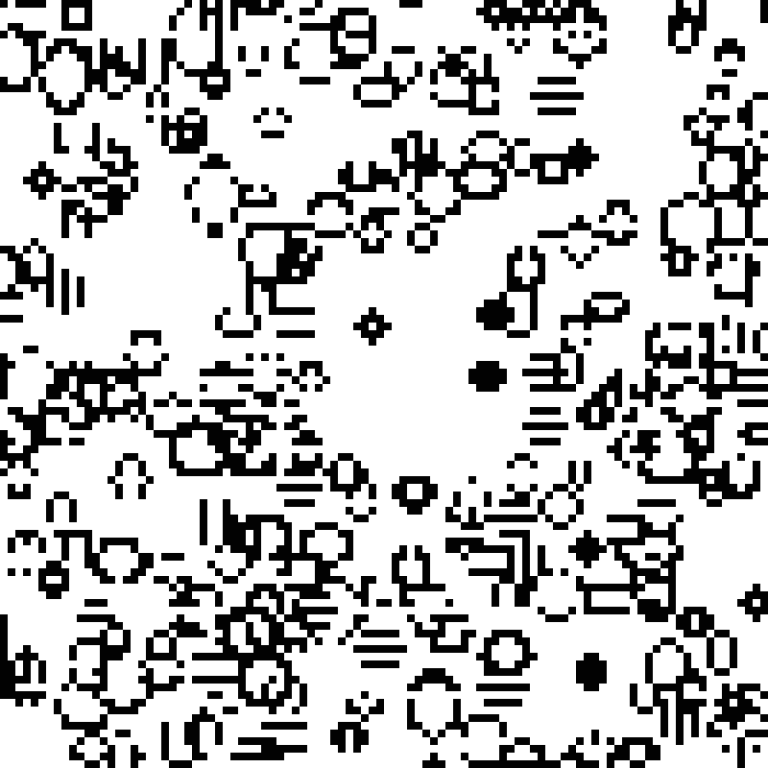
Reproduce this texture procedurally as a Shadertoy shader.

```glsl
const float GRID = 100.0;         // square cells along the canvas height
const float TILE = 6.0;           // cells per motif tile
const float BAND_SPACING = 30.0;  // cells between the centres of empty areas
const float BAND_GAP = 0.33;      // width of the crowded bands
const float CROWD_CHANCE = 0.92;
const float LONER_CHANCE = 0.22;
const float SOLID_CHANCE = 0.3;
const float COMB_CHANCE = 0.16;
const float BREAK_CHANCE = 0.2;
const float RING_HALF_WIDTH = 0.6;
const vec3 PAPER = vec3(1.0);
const vec3 INK = vec3(0.008);

vec3 hash3(vec2 p) {
    vec3 q = fract(p.xyx * vec3(0.1031, 0.1030, 0.0973));
    q += dot(q, q.yxz + 33.33);
    return fract((q.xxy + q.yzz) * q.zyx);
}

// Cellular noise: second minus first distance, zero along the borders
float borderGap(vec2 p) {
    vec2 base = floor(p);
    float nearest = 9.0, second = 9.0;
    for (int y = -1; y <= 1; y++)
    for (int x = -1; x <= 1; x++) {
        vec2 site = base + vec2(x, y);
        float d = distance(p, site + hash3(site + 23.0).xy);
        second = min(second, max(nearest, d));
        nearest = min(nearest, d);
    }
    return second - nearest;
}

// Small closed ring or solid dot
bool loner(vec2 rel, vec3 kind) {
    float d = length(rel);
    float hole = kind.y < SOLID_CHANCE ? -1.0 : 0.8;
    return kind.x < LONER_CHANCE && d > hole && d < 2.1;
}

// Short parallel bars, upright or level
bool comb(vec2 rel, float turn) {
    vec2 a = abs(turn < 0.5 ? rel : rel.yx);
    return a.x < 2.7 && a.y < 3.2 - 0.4 * a.x && mod(floor(a.x + 0.5), 2.0) < 0.5;
}

// Stretched ring with gaps mirrored left to right
bool brokenRing(vec2 rel, vec2 tile, vec3 kind) {
    float stretch = mix(0.82, 1.22, kind.y);
    float radius = mix(1.6, 3.9, kind.z * kind.z);
    float d = length(rel * vec2(stretch, 1.0 / stretch));
    vec2 mirrored = vec2(abs(rel.x), rel.y);
    bool kept = hash3(2.0 * mirrored + 17.0 * tile).x > BREAK_CHANCE;
    return kept && abs(d - radius) < RING_HALF_WIDTH;
}

bool motif(vec2 cell, vec2 tile) {
    vec3 place = hash3(tile + 11.0);
    vec3 kind = hash3(tile + 157.0);
    vec2 centre = floor((tile + place.xy) * TILE * 2.0 + 0.5) * 0.5;
    vec2 rel = cell - centre;
    if (borderGap((tile + 0.5) * TILE / BAND_SPACING) > BAND_GAP)
        return loner(rel, kind);
    if (place.z > CROWD_CHANCE) return false;
    if (kind.x < COMB_CHANCE) return comb(rel, kind.y);
    return brokenRing(rel, tile, kind);
}

// Ink state of one grid cell, gathered from the surrounding tiles
float inked(vec2 cell) {
    vec2 home = floor(cell / TILE);
    for (int y = -1; y <= 1; y++)
    for (int x = -1; x <= 1; x++)
        if (motif(cell, home + vec2(x, y))) return 1.0;
    return 0.0;
}

void mainImage(out vec4 fragColor, in vec2 fragCoord) {
    float pixel = GRID / iResolution.y;
    vec2 p = fragCoord * pixel;

    // Box-filter the four cells around the nearest grid corner
    vec2 corner = floor(p + 0.5);
    vec2 blend = clamp((p - corner) / pixel + 0.5, 0.0, 1.0);
    float low = mix(inked(corner - 1.0), inked(corner - vec2(0.0, 1.0)), blend.x);
    float high = mix(inked(corner - vec2(1.0, 0.0)), inked(corner), blend.x);

    fragColor = vec4(mix(PAPER, INK, mix(low, high, blend.y)), 1.0);
}
```
